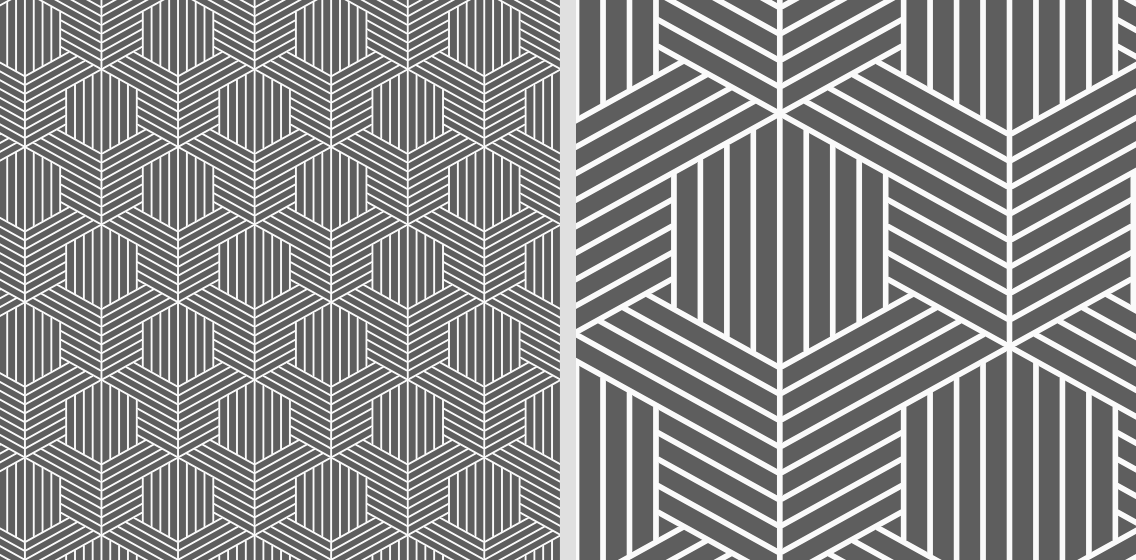
Left, the full canvas; right, a detail of the centre.
A WebGL 2 fragment shader for this pattern:

```glsl
#version 300 es
precision highp float;

uniform vec2 u_resolution;
out vec4 fragColor;

// Lengths are in stripe gaps; one repeat is twice this wide and high.
const vec2 halfCell = vec2(8.678, 8.8);
const float slope = 0.553;

// Chevron index: 0 at the foot of a hexagon, 8 at the next star.
float chevronLevel(float x, float y) {
    return mod(y + slope * x - 4.8, 2.0 * halfCell.y) - 4.8;
}

// Distance to the lines owned by the column at x = 0, for x >= 0.
float columnLines(float x, float y) {
    float level = chevronLevel(x, y);
    float neighbour = chevronLevel(halfCell.x - x, y + halfCell.y);

    // Slanted stripes stop at the neighbouring hexagon or band.
    float stripe = clamp(round(level), 0.0, 8.0);
    bool underBand = stripe < 3.5 && x > 0.5 * halfCell.x
        && neighbour > 0.0 && neighbour < 8.0;
    bool underHexagon = stripe > 4.5 && x > halfCell.x - 4.0;
    float slanted = underBand || underHexagon
        ? 10.0 : abs(level - stripe) * inversesqrt(1.0 + slope * slope);

    // Upright stripes fill the hexagon; the middle one runs on as a spine.
    float upright = min(round(x), 4.0);
    float drop = mod(y, 2.0 * halfCell.y);
    bool inHexagon = drop > slope * x && drop < 9.6 - slope * x;
    float vertical = upright < 0.5 || inHexagon ? abs(x - upright) : 10.0;

    return min(slanted, vertical);
}

void main() {
    vec2 uv = gl_FragCoord.xy / u_resolution;
    vec2 p = vec2(uv.x, 1.0 - uv.y) * 63.47 - vec2(11.5, 7.85);

    // Mirror every column pair into one strip.
    float x = abs(mod(p.x + halfCell.x, 2.0 * halfCell.x) - halfCell.x);
    float d = min(columnLines(x, p.y),
                  columnLines(halfCell.x - x, p.y + halfCell.y));

    float pixel = 63.47 / min(u_resolution.x, u_resolution.y);
    float ink = 1.0 - smoothstep(-0.6 * pixel, 0.6 * pixel, d - 0.107);
    vec3 charcoal = vec3(0.37);
    vec3 white = vec3(0.98);
    fragColor = vec4(mix(charcoal, white, ink), 1.0);
}
```
